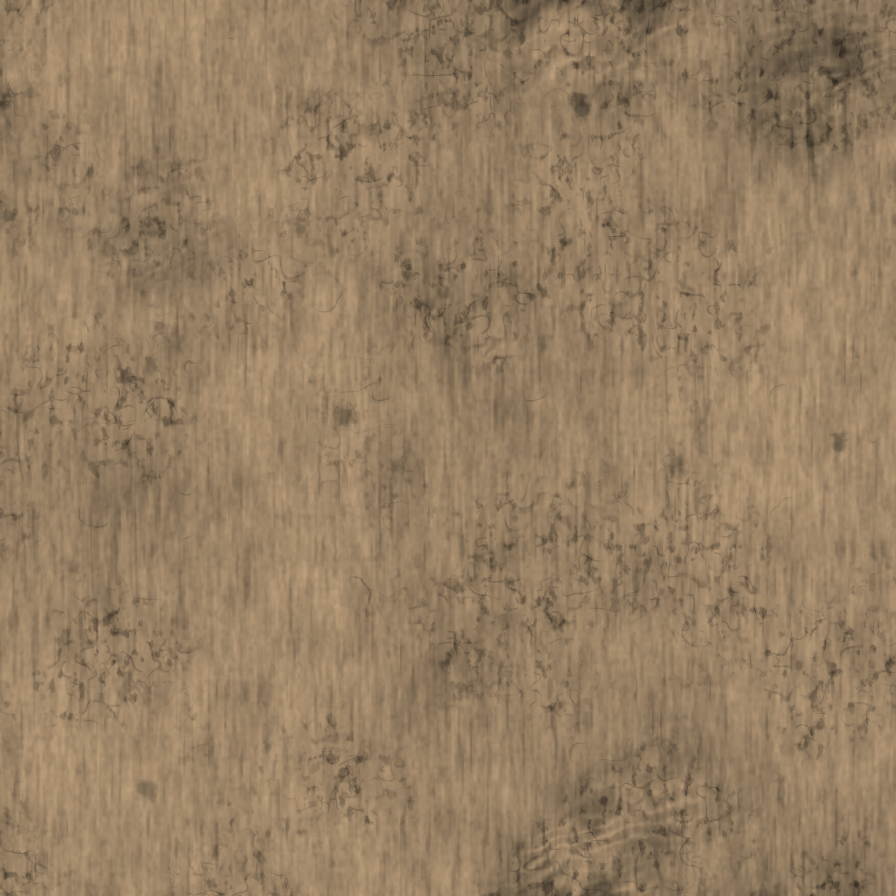
A Shadertoy shader for this texture:

```glsl
// Weathered brown wood with fine vertical grain, murky stains and hairline scratches

float hash(vec2 p) {
    vec3 q = fract(vec3(p.xyx) * 0.1031);
    q += dot(q, q.yzx + 33.33);
    return fract((q.x + q.y) * q.z);
}

float noise(vec2 p) {
    vec2 i = floor(p), f = fract(p);
    f = f * f * (3.0 - 2.0 * f);
    return mix(mix(hash(i), hash(i + vec2(1, 0)), f.x),
               mix(hash(i + vec2(0, 1)), hash(i + vec2(1, 1)), f.x), f.y);
}

float fbm(vec2 p) {
    float sum = 0.0, amp = 0.5;
    for (int i = 0; i < 5; i++) {
        sum += amp * noise(p);
        p = mat2(0.8, 0.6, -0.6, 0.8) * p * 2.03 + 17.3;
        amp *= 0.5;
    }
    return sum / 0.97;
}

// Offset from a centre, wrapped across the canvas edges
vec2 wrapped(vec2 d) {
    return fract(d + 0.5) - 0.5;
}

// Relative brightness of the vertical fibres
float woodGrain(vec2 uv) {
    float x = uv.x + 0.004 * noise(uv * vec2(9, 4));
    float grain = 0.05 * (noise(vec2(x * 55.0, uv.y * 6.0)) - 0.5);
    grain += 0.09 * (noise(vec2(x * 140.0, uv.y * 18.0 + 40.0)) - 0.5);
    grain += 0.15 * (noise(vec2(x * 250.0, uv.y * 36.0 + 80.0)) - 0.5);
    grain += 0.08 * (noise(vec2(x * 330.0, uv.y * 130.0 + 160.0)) - 0.5);
    float pores = smoothstep(0.68, 0.95, noise(vec2(x * 220.0, uv.y * 26.0 + 120.0)));
    return grain - 0.10 * pores;
}

// Soft extent of a few large stains
float stainField(vec2 uv) {
    float field = 0.0;
    vec2 warp = 0.10 * (vec2(fbm(uv * 11.0), fbm(uv * 11.0 + 50.0)) - 0.5);
    for (int i = 0; i < 5; i++) {
        float k = float(i);
        vec2 centre = vec2(0.64 + 0.274 * k, 0.97 - 0.055 * k * k);
        vec2 d = wrapped(uv + warp - centre);
        field += abs(cos(0.55 * k)) * exp(-130.0 * dot(d, d));
    }
    return field;
}

// Hairlines along the mid contour of warped noise, broken into short pieces
float hairlines(vec2 uv, float scale) {
    vec2 bent = uv + 0.6 / scale * vec2(noise(uv * scale), noise(uv * scale + 70.0));
    float line = 1.0 - smoothstep(0.0, 0.0016 * scale, abs(noise(bent * scale) - 0.5));
    return line * smoothstep(0.45, 0.75, noise(uv * scale * 1.3 + 20.0));
}

// Small curled scratches with broken arcs
float curls(vec2 uv) {
    float ink = 0.0;
    vec2 warp = 0.014 * (vec2(fbm(uv * 50.0), fbm(uv * 50.0 + 30.0)) - 0.5);
    for (int i = 0; i < 40; i++) {
        float k = float(i);
        vec2 d = wrapped(uv + warp - vec2(hash(vec2(k, 3)), hash(vec2(k, 7))));
        float radius = mix(0.005, 0.022, hash(vec2(k, 11)));
        float line = 1.0 - smoothstep(0.0, 0.0019, abs(length(d) - radius));
        float turn = cos(atan(d.y, d.x) - 6.28 * hash(vec2(k, 19)));
        ink = max(ink, line * smoothstep(-0.2, 0.7, turn));
    }
    return ink;
}

// Little dark knots and blots with ragged rims
float blots(vec2 uv) {
    float ink = 0.0;
    float ragged = 0.024 * (fbm(uv * 75.0) - 0.5);
    for (int i = 0; i < 16; i++) {
        float k = float(i);
        vec2 d = wrapped(uv - vec2(hash(vec2(k, 31)), hash(vec2(k, 43))));
        float radius = mix(0.002, 0.011, hash(vec2(k, 53)));
        float r = length(d * vec2(1.0, 0.75)) + ragged;
        float spot = 1.0 - smoothstep(0.2 * radius, 1.5 * radius, r);
        ink = max(ink, spot * mix(0.3, 0.8, hash(vec2(k, 61))));
    }
    return ink;
}

void mainImage(out vec4 fragColor, in vec2 fragCoord) {
    vec2 uv = fragCoord / iResolution.xy;
    float field = stainField(uv);

    // Cloudy tone and grain
    float clouds = fbm(uv * vec2(6.0, 4.5) + 3.0) - 0.5;
    float mottle = fbm(uv * vec2(32, 24) + 9.0) - 0.5;
    float grit = noise(uv * 210.0 + 11.0) - 0.5;
    float tone = 0.26 * clouds + 0.17 * mottle + 0.06 * grit + woodGrain(uv);

    // Worn patches and stains gather the cracks and flecks
    float worn = smoothstep(0.42, 0.66, fbm(uv * 7.5 + 60.0));
    worn = max(worn, smoothstep(0.1, 0.5, field));
    float cracks = max(hairlines(uv, 48.0), hairlines(uv + 3.0, 85.0));
    float flecks = smoothstep(0.56, 0.80, fbm(uv * vec2(120, 85)));
    tone -= worn * (0.17 * cracks + 0.20 * flecks + 0.02) + 0.06 * flecks;
    tone -= 0.16 * curls(uv) * smoothstep(0.25, 0.7, noise(uv * 60.0 + 90.0));

    // Stains with rippled figure inside
    float murk = field * smoothstep(0.28, 0.68, fbm(uv * 18.0 + 25.0));
    float phase = 300.0 * (uv.y - 0.35 * uv.x) + 34.0 * fbm(uv * 9.0 + 5.0);
    float ripple = pow(0.5 + 0.5 * sin(phase), 2.0) - 0.45;
    tone += 0.20 * ripple * smoothstep(0.12, 0.6, field) * noise(uv * 30.0);

    // Colour: warm wood sinking into grey-brown dirt
    vec3 wood = vec3(0.617, 0.520, 0.404) * (1.0 + tone);
    vec3 dirt = vec3(0.27, 0.24, 0.19) * (1.0 + 1.5 * tone);
    float dirtAmount = clamp(0.78 * murk + 0.65 * blots(uv), 0.0, 0.85);
    fragColor = vec4(mix(wood, dirt, dirtAmount), 1.0);
}
```
